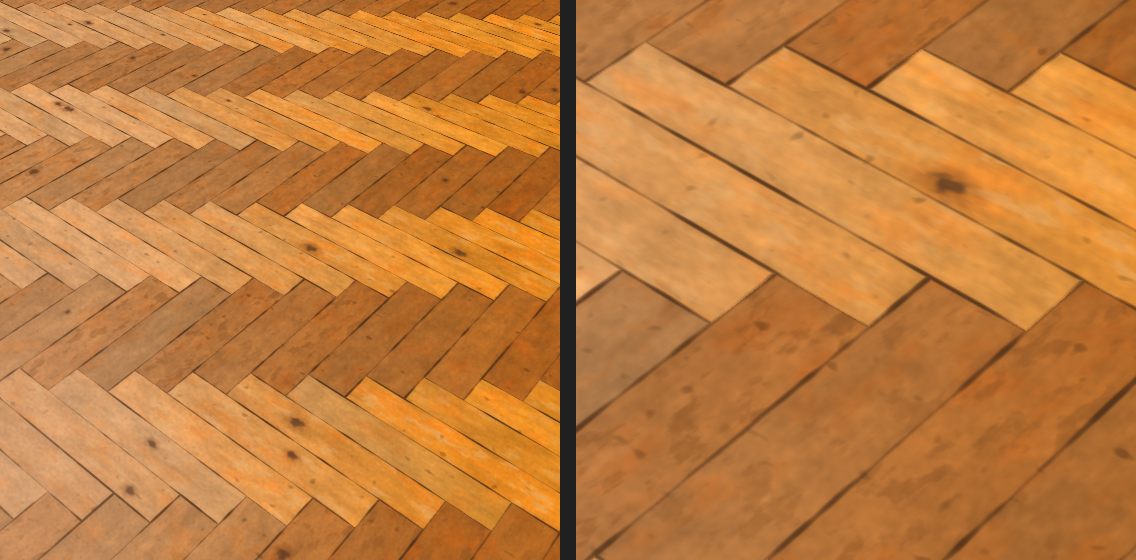
Left: the whole. Right: its middle third, enlarged.
Reproduce this texture procedurally as a three.js fragment shader.

```glsl
// Worn herringbone parquet seen in perspective, pale at the left and amber at the right.
#define HORIZON 1.846      // height of the vanishing line
#define VANISH_X 0.088     // sideways vanishing point
#define TILT 0.024         // roll of the view
#define ROW_STEP 0.0845    // depth of one plank row
#define PLANK_STEP 0.0685  // spacing of planks along a row
#define RATIO 5.0          // plank length over width
#define SEAM 0.010         // half width of the seams, in plank widths
#define KNOT_CHANCE 0.13
#define GRAIN 0.05
#define WEAR 0.30

varying vec2 vUv;

float hash(vec2 p) {
  vec3 q = fract(vec3(p.xyx) * 0.1031);
  q += dot(q, q.yzx + 33.33);
  return fract((q.x + q.y) * q.z);
}

vec2 gradient(vec2 cell) {
  float angle = 6.2832 * hash(cell);
  return vec2(cos(angle), sin(angle));
}

// Gradient noise, about -0.7 to 0.7
float noise(vec2 p) {
  vec2 i = floor(p), f = fract(p);
  vec2 w = f * f * f * (f * (f * 6.0 - 15.0) + 10.0);
  vec2 e = vec2(1.0, 0.0);
  float low = mix(dot(gradient(i), f), dot(gradient(i + e), f - e), w.x);
  float high = mix(dot(gradient(i + e.yx), f - e.yx), dot(gradient(i + 1.0), f - 1.0), w.x);
  return mix(low, high, w.y);
}

float fbm(vec2 p) {
  float sum = 0.0, amp = 1.0;
  for (int i = 0; i < 4; i++) {
    sum += amp * noise(p);
    p = p * 2.03 + 17.3;
    amp *= 0.55;
  }
  return sum;
}

// Herringbone lookup: xy = along and across the plank, zw = plank id; sets falling
vec4 herringbone(vec2 ab, out float falling) {
  vec2 cell = floor(ab);
  float run = ab.x - cell.y - 1.0;
  float period = floor(run / (2.0 * RATIO));
  run -= period * 2.0 * RATIO;
  falling = step(run, RATIO);
  if (falling > 0.5) return vec4(run, fract(ab.y), cell.y, period);
  float start = cell.x - 2.0 * RATIO * (period + 1.0);
  return vec4(ab.y - start, fract(ab.x), cell.x + 131.0, period + 57.0);
}

void main() {
  // Project the canvas onto the floor
  float depth = HORIZON - vUv.y - TILT * (vUv.x - 0.25);
  float side = ((vUv.x - VANISH_X) / depth - 0.1014) / PLANK_STEP;
  float row = (0.6634 - 1.0 / depth) / ROW_STEP;
  vec2 ab = side + vec2(0.5, -0.5) * RATIO * row;

  float falling;
  vec4 plank = herringbone(ab, falling);
  vec2 local = plank.xy, id = plank.zw + 200.0;
  float tone = hash(id), hue = hash(id + 41.7);
  vec2 seed = 60.0 * vec2(tone, hue);

  // Base stain: light falling rows and dark rising rows, ambering to the right
  float amber = smoothstep(0.15, 1.0, vUv.x + 0.12 * (vUv.y - 0.5) + 0.14 * (hue - 0.5));
  vec3 lightWood = mix(vec3(0.83, 0.62, 0.42), vec3(0.88, 0.55, 0.14), amber);
  vec3 darkWood = mix(vec3(0.71, 0.50, 0.31), vec3(0.67, 0.39, 0.13), amber);
  vec3 color = mix(darkWood, lightWood, falling);
  color *= 0.95 + 0.11 * tone;
  color = mix(color, color * vec3(1.04, 0.95, 0.84), hue * 0.6);

  // Faint fibres and broad stains
  float fibre = fbm(vec2(local.x * 0.8, local.y * 5.0) + seed);
  float stain = fbm(local * vec2(0.9, 1.5) + seed.yx);
  float mottle = fbm(local * vec2(3.0, 4.5) + seed + 23.0);
  color *= 1.0 + GRAIN * fibre + 0.10 * stain + 0.06 * mottle;

  // Orange varnish left in patches, pale flakes on light rows, brown on dark rows
  float varnish = smoothstep(0.0, 0.6, fbm(local * vec2(0.8, 1.6) + seed + 47.0));
  color = mix(color, color * vec3(1.06, 0.93, 0.74), 0.6 * varnish);
  float scuff = fbm(local * vec2(1.6, 3.6) + seed + 9.0);
  float patchy = smoothstep(0.08, 0.55, scuff + 0.35 * stain);
  vec3 bare = mix(vec3(0.52, 0.31, 0.14), vec3(0.88, 0.70, 0.48), falling);
  color = mix(color, bare, patchy * WEAR * (0.3 + 1.2 * hue));
  float spots = smoothstep(0.40, 0.62, noise(ab * 4.3 + 5.0));
  color *= 1.0 - 0.20 * spots;

  // Knots: dark core, soft halo, uneven outline
  for (int i = 0; i < 3; i++) {
    vec2 key = id + 13.1 * float(i + 1);
    float present = step(hash(key), KNOT_CHANCE);
    vec2 center = vec2(0.4 + (RATIO - 0.8) * hash(key + 3.3), 0.2 + 0.6 * hash(key + 7.9));
    float size = mix(0.06, 0.17, hash(key + 5.1));
    float r = length((local - center) * vec2(0.8, 1.0)) / size;
    r += 0.5 * noise(local * 8.0 + seed);
    float core = 1.0 - smoothstep(0.35, 1.15, r);
    float halo = 1.0 - smoothstep(0.8, 2.2, r);
    color = mix(color, color * vec3(0.75, 0.66, 0.58), present * halo * 0.5);
    color = mix(color, vec3(0.32, 0.21, 0.14), present * core * 0.7);
  }

  // Seams: hairlines that fade in and out, a few packed with dirt
  vec2 rim = min(local, vec2(RATIO, 1.0) - local);
  float edge = min(rim.x, rim.y);
  float soft = 0.040 / depth;
  float dirt = smoothstep(-0.45, 0.5, noise(ab * 0.8 + 31.0) + 0.5 * noise(ab * 2.9));
  float width = SEAM * (0.4 + 1.6 * dirt);
  float gap = 1.0 - smoothstep(width - 0.4 * soft, width + soft, edge);
  color *= 1.0 - 0.06 * dirt * (1.0 - smoothstep(0.0, 0.14, edge));
  color = mix(color, vec3(0.30, 0.18, 0.09), gap * mix(0.28, 0.85, dirt));

  // Window sheen on the near left, fine speckle over all
  float sheen = 1.0 - smoothstep(0.0, 0.5, length(vUv * vec2(1.0, 0.8) - vec2(0.0, 0.12)));
  color = mix(color, vec3(0.87, 0.68, 0.57), 0.28 * sheen);
  color *= 1.0 + 0.05 * noise(vUv * 150.0);
  gl_FragColor = vec4(clamp(color, 0.0, 1.0), 1.0);
}
```
